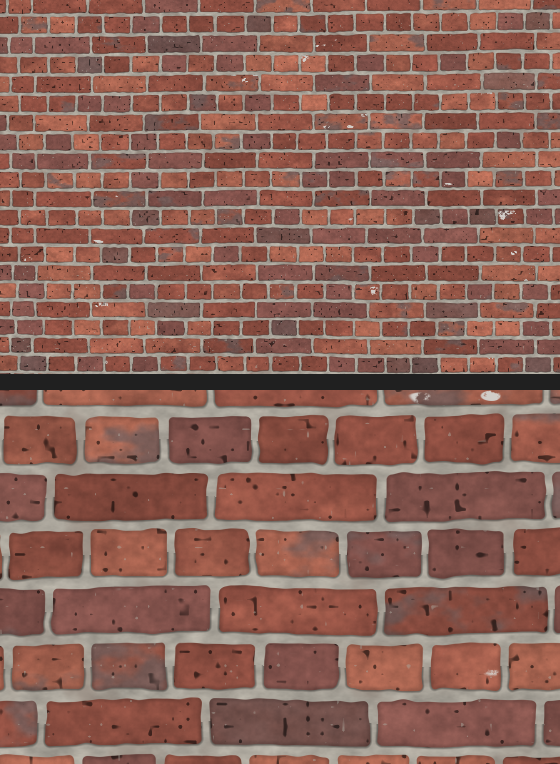
Top, the full canvas; bottom, a detail of the centre.
Reproduce this texture procedurally as a Shadertoy shader.

```glsl
// Weathered red brick wall: alternating header and stretcher courses in pale mortar.
#define HEADER_W 0.0750
#define STRETCHER_W 0.1488
#define BED_HALF 0.0047
#define PERP_HALF 0.0038
#define CORNER 0.0045
#define RED vec3(0.54, 0.30, 0.25)
#define ORANGE vec3(0.67, 0.40, 0.32)
#define PLUM vec3(0.48, 0.31, 0.29)
#define BURNT vec3(0.41, 0.33, 0.32)
#define MORTAR vec3(0.67, 0.65, 0.61)

float hash(vec2 p) {
    return fract(sin(dot(p, vec2(127.1, 311.7))) * 43758.5453);
}

float noise(vec2 p) {
    vec2 i = floor(p), f = fract(p);
    f = f * f * (3.0 - 2.0 * f);
    return mix(mix(hash(i), hash(i + vec2(1, 0)), f.x),
               mix(hash(i + vec2(0, 1)), hash(i + vec2(1, 1)), f.x), f.y);
}

float fbm(vec2 p) {
    float sum = 0.0, amp = 0.5;
    for (int i = 0; i < 4; i++) {
        sum += amp * noise(p);
        p = p * 2.03 + 17.3;
        amp *= 0.5;
    }
    return sum / 0.9375;
}

// Returns the distance inside the brick (negative in mortar), its id,
// and the signed height from the nearest bed joint.
float brickDistance(vec2 p, float aspect, out vec2 id, out float bed) {
    // Courses grow slightly taller upwards and fan out to the right
    float v = p.y - 0.0185 * (p.x / aspect - 0.5) * (p.y - 0.33);
    float course = -0.042 + 20.84 * v - 1.133 * v * v;
    float courseHeight = 1.0 / (20.84 - 2.266 * v);
    float row = floor(course);
    bool header = mod(row, 2.0) < 0.5;
    bed = (course - floor(course + 0.5)) * courseHeight;

    // Each course slips a little; stretchers start with a half brick at the left
    float width = header ? HEADER_W : STRETCHER_W;
    float x = p.x - (header ? 0.049 : 0.092) - 0.009 * (hash(vec2(row, 5.0)) - 0.5);
    if (!header && x < 0.0) width *= 0.44;

    // Nearest upright joint, with uneven spacing
    float k = floor(x / width + 0.5);
    float joint = k * width + 0.007 * (hash(vec2(k, row + 40.0)) - 0.5);
    id = vec2(x < joint ? k - 1.0 : k, row);

    float uneven = 0.75 + 0.5 * noise(p * 28.0);
    vec2 inside = vec2(abs(x - joint), abs(bed)) - vec2(PERP_HALF, BED_HALF) * uneven;
    return CORNER - length(max(CORNER - inside, 0.0));
}

vec3 brickColor(vec2 p, vec2 id, float depth) {
    float blotch = fbm(p * vec2(24.0, 38.0) + id * 3.7);
    float grain = fbm(p * 150.0);

    // Fired tone of each brick, then burnt bricks and burnt patches
    vec3 color = mix(RED, ORANGE, smoothstep(0.25, 1.0, hash(id) + 0.6 * (blotch - 0.5)));
    color = mix(color, PLUM, 0.85 * step(0.76, hash(id + 11.0)));
    float scorch = step(0.8, hash(id + 23.0)) * smoothstep(0.45, 0.7, blotch);
    scorch = max(scorch, step(0.955, hash(id + 37.0)) * (0.6 + 0.4 * blotch));
    color = mix(color, BURNT, 0.85 * scorch);
    color *= 0.93 + 0.14 * hash(id + 51.0);
    color *= 0.76 + 0.24 * blotch + 0.26 * grain;

    // Pits, pale flecks and a few lime smears
    color *= 1.0 - 0.55 * smoothstep(0.84, 0.95, noise(p * 150.0 + 9.0));
    color = mix(color, MORTAR, 0.5 * smoothstep(0.90, 0.97, noise(p * 190.0 + 70.0)));
    float smear = smoothstep(0.80, 0.86, noise(p * vec2(32.0, 65.0) + 31.0))
                * step(0.94, hash(id + 67.0)) * smoothstep(0.4, 0.6, grain);
    color = mix(color, vec3(0.82, 0.80, 0.78), smear);

    // Worn arris
    return color * mix(0.86, 1.0, smoothstep(0.0, CORNER, depth));
}

vec3 mortarColor(vec2 p, float depth, float bed) {
    vec3 color = MORTAR * (0.82 + 0.34 * fbm(p * vec2(70.0, 110.0)));
    color = mix(color, vec3(0.55, 0.49, 0.45), 0.5 * smoothstep(0.55, 0.8, fbm(p * 19.0 + 4.0)));
    // Thin shadow beneath the brick above
    float shade = smoothstep(-0.0026, 0.0, depth) * smoothstep(0.0, 0.003, bed);
    return color * (1.0 - 0.38 * shade);
}

void mainImage(out vec4 fragColor, in vec2 fragCoord) {
    float pixel = 1.0 / iResolution.y;
    vec2 p = fragCoord * pixel;

    // Wavy courses and ragged edges
    vec2 wave = vec2(noise(p * 6.0), noise(p * 6.0 + 50.0)) - 0.5;
    vec2 rag = vec2(noise(p * 85.0), noise(p * 85.0 + 20.0)) - 0.5;
    vec2 q = p + 0.004 * wave + 0.0026 * rag;

    vec2 id;
    float bed;
    float depth = brickDistance(q, iResolution.x * pixel, id, bed);
    float brick = smoothstep(-0.7 * pixel, 0.7 * pixel, depth);
    vec3 color = mix(mortarColor(p, depth, bed), brickColor(p, id, depth), brick);
    fragColor = vec4(color, 1.0);
}
```
